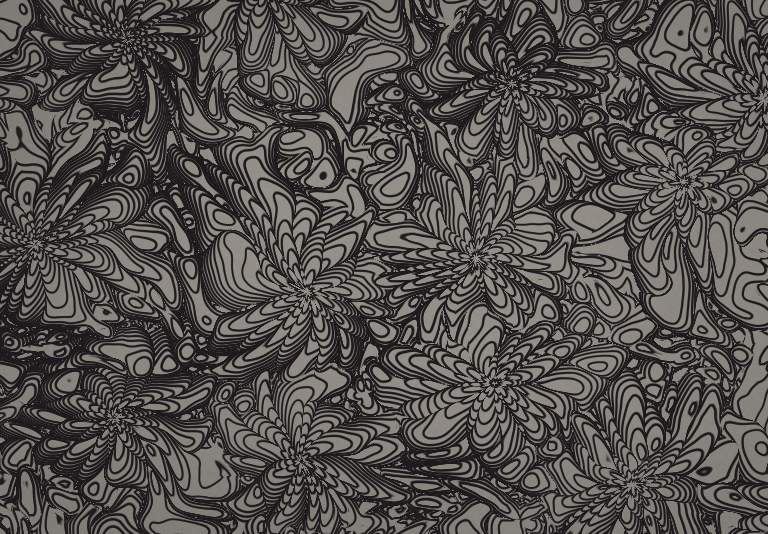
Give the GLSL for this pattern, as a Shadertoy shader.

```glsl
// Hand-inked contour lines growing in scalloped petals around scattered centres on grey paper.

const vec3 PAPER_LIGHT = vec3(0.585, 0.572, 0.542);
const vec3 PAPER_SHADE = vec3(0.500, 0.484, 0.462);
const vec3 INK = vec3(0.115, 0.100, 0.108);

// Lengths are in units of the canvas height.
const float CENTRE_CELL = 0.37;      // mean distance between centres
const float INNER_SPACING = 0.0135;  // line spacing at a centre
const float SPACING_GROWTH = 0.05;   // widening of the spacing with radius
const float LINE_HALF_WIDTH = 0.0021;
const float LINE_SOFTNESS = 0.0012;
const float BIG_PETAL = 0.40;        // depth of the petals, relative to radius
const float SMALL_PETAL = 0.20;
const float GROWTH = 1.5;            // makes up for the radius lost to petals
const float ZIGZAG = 0.019;
const float TREMBLE = 0.003;
const float BORDER_RISE = 0.018;     // bunching of lines between centres
const float BORDER_REACH = 0.03;
const float PROBE = 0.0012;          // step for the slope of the field
const float TAU = 6.2831853;

float hash(vec2 p) {
    vec3 q = fract(vec3(p.xyx) * 0.1031);
    q += dot(q, q.yzx + 33.33);
    return fract((q.x + q.y) * q.z);
}

float noise(vec2 p) {
    vec2 i = floor(p), f = fract(p);
    f = f * f * f * (f * (f * 6.0 - 15.0) + 10.0);
    vec2 e = vec2(0.0, 1.0);
    return mix(mix(hash(i), hash(i + e.yx), f.x),
               mix(hash(i + e.xy), hash(i + e.yy), f.x), f.y);
}

// Lopsided scallop: steep crease on one side, gentle fall on the other.
float scallop(float phase) {
    float u = fract(phase);
    return 2.6 * sqrt(u) * (1.0 - u);
}

// Radius around one centre, stretched outwards by two sets of petals.
float petalRadius(vec2 d, vec2 cell, vec2 bend) {
    float r = length(d);
    float turn = atan(d.y, d.x) / TAU;
    float twist = (hash(cell + 51.0) - 0.5) * 2.4 * r;
    float bigCount = 5.0 + floor(4.0 * hash(cell + 62.0));
    float smallCount = 11.0 + floor(5.0 * hash(cell + 73.0));
    float big = scallop(bigCount * (turn + twist) + bend.x);
    float small = scallop(smallCount * (turn - 0.7 * twist) + bend.y);
    float size = mix(0.88, 1.14, hash(cell + 84.0));
    return GROWTH * size * r * (1.0 - BIG_PETAL * big - SMALL_PETAL * small);
}

// Height field whose whole steps are the drawn lines.
float contourLevel(vec2 p, float aspect) {
    vec2 warp = vec2(noise(p * 5.0 + 11.0), noise(p * 5.0 + 37.0)) - 0.5;
    vec2 q = p + 0.07 * warp;
    vec2 bend = 1.5 * vec2(noise(p * 7.0 + 3.0), noise(p * 11.0 + 71.0));

    // Nearest and second nearest centre of a jittered grid
    vec2 home = floor(q / CENTRE_CELL);
    float nearest = 9.0, second = 9.0;
    for (int y = -2; y <= 2; y++) {
        for (int x = -2; x <= 2; x++) {
            vec2 cell = home + vec2(x, y) + 20.0;
            vec2 jitter = vec2(hash(cell), hash(cell + 40.0));
            vec2 centre = (cell - 20.0 + mix(vec2(0.12), vec2(0.88), jitter)) * CENTRE_CELL;
            float r = petalRadius(q - centre, cell, bend);
            second = min(second, max(nearest, r));
            nearest = min(nearest, r);
        }
    }

    // Strands along the borders, then uneven hand movement
    float height = nearest + BORDER_RISE * exp((nearest - second) / BORDER_REACH);
    height += ZIGZAG * (noise(p * 17.0 + 5.0) - 0.5);
    height += TREMBLE * (noise(p * 43.0 + 9.0) - 0.5);
    height = max(height + 0.01, 0.0);

    // Lines stand closer near the centres and towards the left
    float count = log(1.0 + SPACING_GROWTH * height / INNER_SPACING) / SPACING_GROWTH;
    float density = mix(1.16, 0.82, p.x / aspect) + 0.24 * (noise(p * 2.0 + 90.0) - 0.5);
    return count * density;
}

void mainImage(out vec4 fragColor, in vec2 fragCoord) {
    vec2 p = fragCoord / iResolution.y;
    float aspect = iResolution.x / iResolution.y;
    float pixel = 1.0 / iResolution.y;

    // Distance to the closest contour
    float level = contourLevel(p, aspect);
    vec2 slope = vec2(contourLevel(p + vec2(PROBE, 0.0), aspect),
                      contourLevel(p + vec2(0.0, PROBE), aspect)) - level;
    float steepness = max(length(slope) / PROBE, 16.0);
    float lineDistance = abs(fract(level) - 0.5) / steepness;

    // Pen stroke with slightly varying pressure
    float halfWidth = LINE_HALF_WIDTH * mix(0.8, 1.25, noise(p * 9.0 + 130.0));
    float soft = max(LINE_SOFTNESS, 0.75 * pixel);
    float ink = 1.0 - smoothstep(halfWidth - soft, halfWidth + soft, lineDistance);

    // Unevenly lit paper with a faint grain
    vec2 fromMiddle = p / vec2(aspect, 1.0) - vec2(0.55, 0.52);
    float shade = smoothstep(0.12, 0.75, length(fromMiddle)) + 0.3 * (noise(p * 4.0 + 150.0) - 0.4);
    vec3 paper = mix(PAPER_LIGHT, PAPER_SHADE, clamp(shade, 0.0, 1.0));
    paper += 0.02 * (noise(p * 260.0) - 0.5);

    fragColor = vec4(mix(paper, INK, ink), 1.0);
}
```
